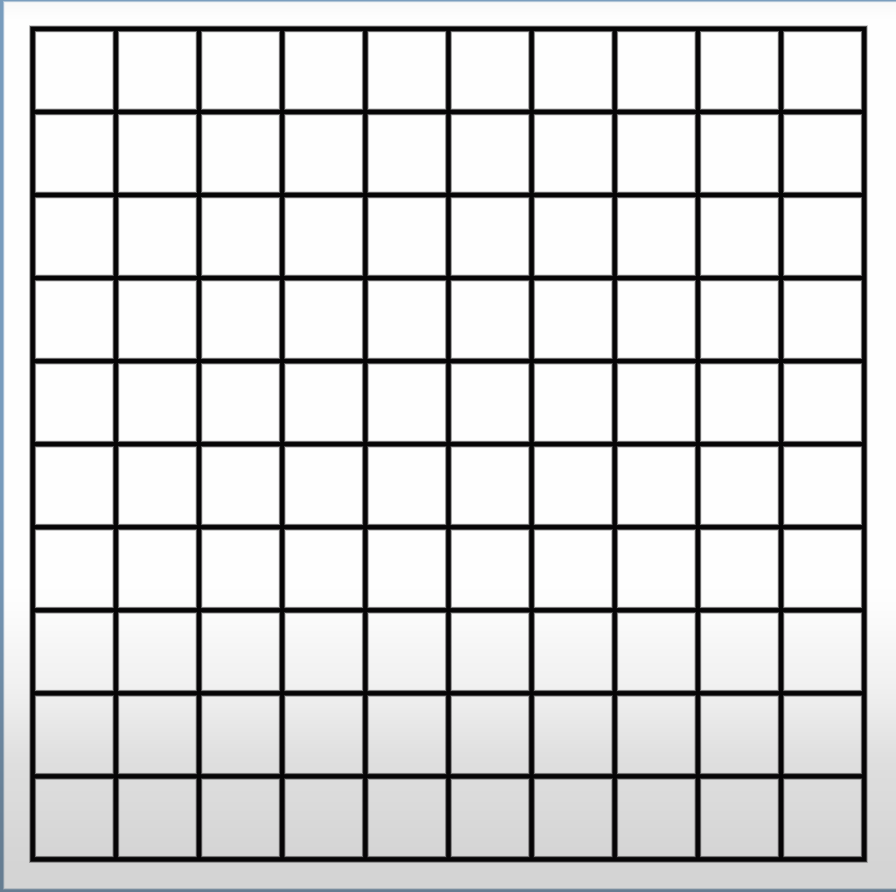
Write a WebGL 1 fragment shader that draws this pattern.

```glsl
precision highp float;
// Ten by ten grid of soft black lines on a white sheet shading to grey below, with thin blue edges.

uniform vec2 u_resolution;

// Paper brightness by height: white above, falling to light grey near the bottom
float paperShade(float y) {
    float shade = mix(0.832, 0.865, smoothstep(0.02, 0.14, y));
    shade = mix(shade, 0.945, smoothstep(0.12, 0.25, y));
    return mix(shade, 0.995, smoothstep(0.22, 0.35, y));
}

// Distance to the nearest line of a bounded 10 x 10 grid, in canvas units
float gridDistance(vec2 uv) {
    vec2 pitch = vec2(0.0928, 0.0931);
    vec2 cell = (uv - vec2(0.0365, 0.0366)) / pitch;
    vec2 toLine = abs(cell - clamp(floor(cell + 0.5), 0.0, 10.0)) * pitch;
    vec2 beyond = (abs(cell - 5.0) - 5.0) * pitch;
    float vertical = max(toLine.x, beyond.y);
    float horizontal = max(toLine.y, beyond.x);
    return min(vertical, horizontal);
}

void main() {
    vec2 uv = gl_FragCoord.xy / u_resolution;
    float pixel = 1.0 / min(u_resolution.x, u_resolution.y);
    float soft = max(0.0015, 0.7 * pixel);

    // Sheet, a touch duller towards its upper rim
    vec3 color = vec3(paperShade(uv.y));
    color -= 0.02 * smoothstep(0.975, 1.0, uv.y);

    // Blue edges on the left, bottom and top
    vec3 blue = mix(vec3(0.40, 0.49, 0.57), vec3(0.47, 0.61, 0.74), smoothstep(0.0, 0.5, uv.y));
    float edge = min(uv.x - 0.0042, min(uv.y - 0.0035, 1.0 - uv.y - 0.0018));
    color = mix(blue, color, smoothstep(-soft, soft, edge));

    // Grid lines
    float line = 1.0 - smoothstep(-soft, soft, gridDistance(uv) - 0.0031);
    color = mix(color, vec3(0.025, 0.02, 0.025), line);

    gl_FragColor = vec4(color, 1.0);
}
```
